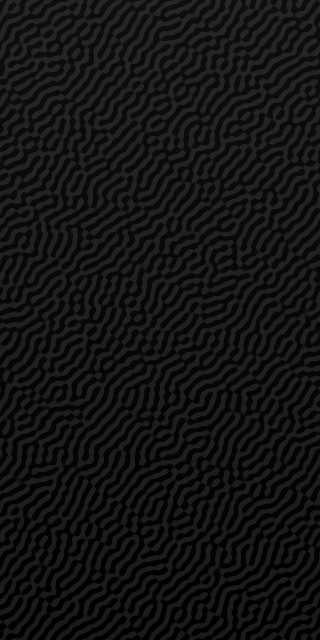
This pattern is drawn by a WebGL 1 fragment shader. Its source:

```glsl
precision highp float;

uniform vec2 u_resolution;

const float TAU = 6.2831853;
const float GOLDEN_ANGLE = 2.3999632;
const float STRIPES_ACROSS = 33.5;
const float REACH = 0.95;
const int WAVES = 28;
const int TAPS = 56;

float hash(float n) {
    return fract(sin(n * 12.9898 + 4.137) * 43758.5453);
}

// Wave vector of roughly unit wavelength, fanned around a mean direction
vec2 waveVector(float index, float direction) {
    float u = 2.0 * (index + hash(index)) / float(WAVES) - 1.0;
    float angle = direction + 0.5 * u + 0.42 * u * u * u;
    float frequency = 0.87 + 0.26 * hash(index + 71.0);
    return TAU * frequency * vec2(cos(angle), sin(angle));
}

// Evenly spread points inside a disc
vec2 spiralPoint(float index, float radius) {
    float angle = index * GOLDEN_ANGLE;
    return radius * sqrt((index + 0.5) / float(TAPS)) * vec2(cos(angle), sin(angle));
}

// Ring filter: near neighbours excite, those half a stripe away inhibit
float ringWeight(float r, float radius) {
    float x = TAU * r;
    float taper = 1.0 - 0.6 * r * r / (radius * radius);
    return 0.05 + taper * cos(x - TAU / 8.0) / sqrt(1.0 + TAU / 4.0 * x);
}

float saturate(float v, float softness) {
    return v / sqrt(v * v + softness);
}

// Saturated wave noise passed through the ring filter, about -0.45 to 0.45
float labyrinth(vec2 p, float direction) {
    vec2 offsets[TAPS];
    float field[TAPS];
    for (int j = 0; j < TAPS; j++) {
        offsets[j] = spiralPoint(float(j), REACH);
        field[j] = 0.0;
    }

    for (int i = 0; i < WAVES; i++) {
        vec2 k = waveVector(float(i), direction);
        float phase = dot(k, p) + TAU * hash(float(i) + 133.0);
        for (int j = 0; j < TAPS; j++) {
            field[j] += cos(phase + dot(k, offsets[j]));
        }
    }

    float sum = 0.0;
    float total = 0.0;
    float gain = sqrt(2.0 / float(WAVES));
    for (int j = 0; j < TAPS; j++) {
        float weight = ringWeight(length(offsets[j]), REACH);
        sum += weight * saturate(field[j] * gain, 0.22);
        total += abs(weight);
    }
    return sum / total;
}

void main() {
    vec2 p = gl_FragCoord.xy / u_resolution.x * STRIPES_ACROSS;
    float height = gl_FragCoord.y / u_resolution.y;

    // Ridges rise to the right, so the waves travel across that line
    float ridgeAngle = 0.84;
    float ridges = labyrinth(p, ridgeAngle + TAU / 4.0);

    // Edge softness of about one pixel
    float edge = 0.42 * TAU * 0.55 * STRIPES_ACROSS / u_resolution.x;
    float threshold = 0.015;
    float mask = smoothstep(threshold - edge, threshold + edge, ridges);

    // Both tones brighten towards the top
    vec3 ground = vec3(mix(0.0, 0.054, height));
    vec3 ridge = vec3(mix(0.102, 0.148, height));
    gl_FragColor = vec4(mix(ground, ridge, mask), 1.0);
}
```
